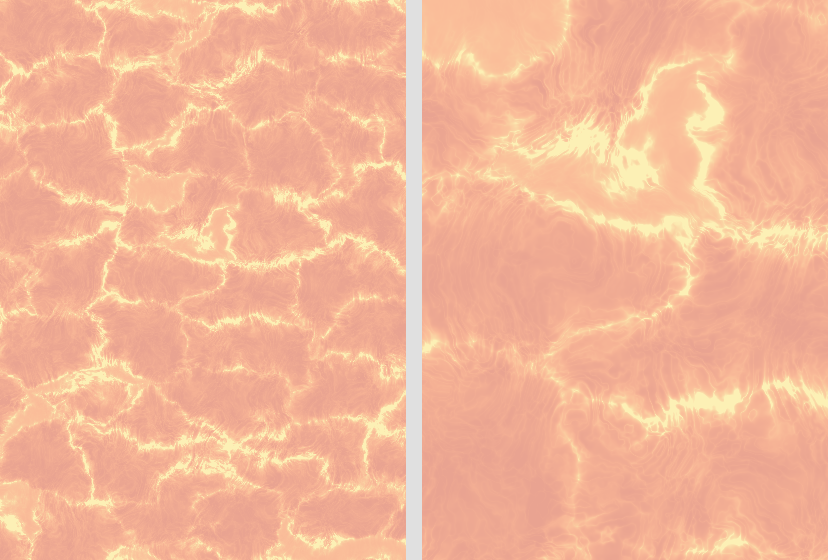
Left: the whole. Right: its middle third, enlarged.
Write a Shadertoy shader that draws this texture.

```glsl
vec2 hash2(vec2 p) {
    vec3 q = fract(p.xyx * vec3(0.1031, 0.1030, 0.0973));
    q += dot(q, q.yzx + 33.33);
    return fract((q.xx + q.yz) * q.zy);
}

float corner(vec2 cell, vec2 f, vec2 offset) {
    return dot(hash2(cell + offset) * 2.0 - 1.0, f - offset);
}

float gradientNoise(vec2 p) {
    vec2 i = floor(p), f = p - i;
    vec2 u = f * f * f * (f * (f * 6.0 - 15.0) + 10.0);
    return mix(mix(corner(i, f, vec2(0, 0)), corner(i, f, vec2(1, 0)), u.x),
               mix(corner(i, f, vec2(0, 1)), corner(i, f, vec2(1, 1)), u.x), u.y);
}

float fbm(vec2 p) {
    float sum = 0.0, amp = 0.5;
    for (int i = 0; i < 4; i++) {
        sum += amp * gradientNoise(p);
        p = mat2(1.6, 1.2, -1.2, 1.6) * p + 17.3;
        amp *= 0.5;
    }
    return sum;
}

// Thin bright threads along the zero lines of the noise
float filaments(vec2 p) {
    float sum = 0.0, amp = 0.45;
    for (int i = 0; i < 3; i++) {
        sum += amp * exp(-12.0 * abs(gradientNoise(p)));
        p = mat2(1.8, 0.5, -0.5, 1.8) * p + 9.1;
        amp *= 0.9;
    }
    return sum;
}

vec2 cellPoint(vec2 cell) {
    return cell + vec2(0.05, 0.2) + vec2(0.9, 0.6) * hash2(cell + 40.0);
}

// Distance to the nearest border of flattened cells; upright borders are thinner
float borderDistance(vec2 p) {
    p.x /= 1.6;
    vec2 home = floor(p), nearest = vec2(0);
    float best = 1e3, border = 1e3;
    for (int k = 0; k < 25; k++) {
        vec2 r = cellPoint(home + vec2(k % 5 - 2, k / 5 - 2)) - p;
        if (dot(r, r) < best) {
            best = dot(r, r);
            nearest = r;
        }
    }
    for (int k = 0; k < 25; k++) {
        vec2 r = cellPoint(home + vec2(k % 5 - 2, k / 5 - 2)) - p;
        vec2 across = r - nearest;
        if (dot(across, across) > 1e-4) {
            vec2 n = normalize(across);
            border = min(border, dot(0.5 * (r + nearest), n) * mix(2.6, 1.0, abs(n.y)));
        }
    }
    return border;
}

vec3 heatColor(float heat) {
    vec3 ramp[6] = vec3[6](
        vec3(0.915, 0.64, 0.567), vec3(0.96, 0.69, 0.58), vec3(0.98, 0.74, 0.60),
        vec3(0.98, 0.79, 0.62), vec3(0.98, 0.85, 0.65), vec3(0.99, 0.94, 0.71));
    heat = clamp(heat, 0.0, 4.999);
    int i = int(heat);
    return mix(ramp[i], ramp[i + 1], fract(heat));
}

void mainImage(out vec4 fragColor, in vec2 fragCoord) {
    vec2 p = fragCoord / iResolution.y * 9.0 + vec2(3.0, 5.0);

    // Ragged cells whose borders open into pools
    vec2 warped = p + vec2(1.2, 0.9) * vec2(fbm(p * 1.1), fbm(p * 1.1 + 31.7));
    warped += 0.22 * vec2(fbm(p * 5.0 + 8.4), fbm(p * 5.0 + 61.2));
    float poolWidth = 0.3 * smoothstep(0.1, 0.38, gradientNoise(p * vec2(0.38, 0.8) + 7.3));
    float shore = borderDistance(warped) - poolWidth;

    // Hair-like threads, drawn out upright and swirled
    vec2 swirl = vec2(gradientNoise(p * 1.6 + 5.2), gradientNoise(p * 1.6 + 23.8));
    float threads = filaments(p * vec2(5.0, 3.4) + 3.2 * swirl + 1.2 * fbm(p * 4.0));

    // Heat gathers along the borders and in scattered bright knots
    float strength = mix(0.5, 1.5, smoothstep(-0.3, 0.3, gradientNoise(p * 0.9 + 51.4)));
    strength += 1.2 * poolWidth;
    float knots = smoothstep(0.08, 0.45, gradientNoise(p * 1.3 + 12.6));
    float rim = exp(-abs(shore) / 0.06);
    float glow = exp(-max(shore, 0.0) / 0.18);
    float mottle = fbm(p * 3.0 + 3.1);

    float heat = 0.0 + 1.3 * mottle + 0.7 * threads;
    heat += glow * (0.35 + 2.7 * threads + 2.0 * knots + 1.5 * mottle) * strength;
    float pool = smoothstep(0.0, -0.05, shore);
    heat = mix(heat, 1.75 + 0.7 * mottle + 0.3 * threads, pool);
    heat += rim * (1.4 + 3.2 * threads + 2.0 * mottle) * strength;

    fragColor = vec4(heatColor(heat), 1.0);
}
```
